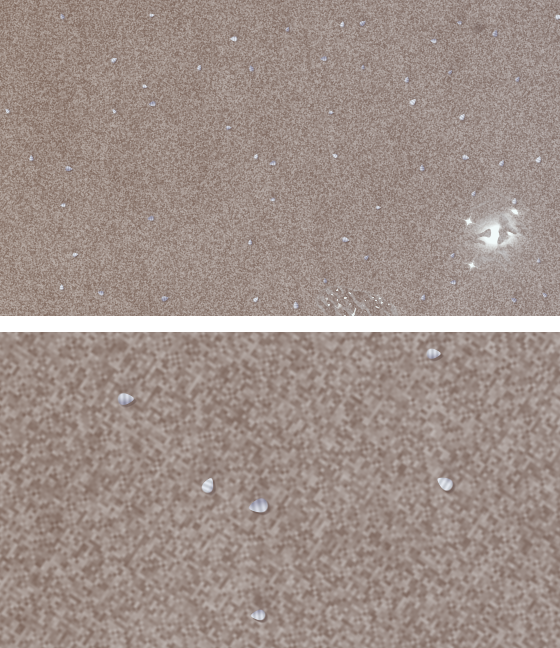
Top, the full canvas; bottom, a detail of the centre.
A Shadertoy shader for this texture:

```glsl
// Grainy wet sand scattered with small pale shells, a sun glare and a glinting film of water.

const vec3 SAND_DARK = vec3(0.495, 0.410, 0.372);
const vec3 SAND_LIGHT = vec3(0.732, 0.696, 0.680);
const vec3 SHELL_WHITE = vec3(0.85, 0.87, 0.90);
const vec3 SHELL_LILAC = vec3(0.61, 0.61, 0.69);
const vec3 SHADOW = vec3(0.40, 0.32, 0.30);
const vec3 SHEEN = vec3(0.77, 0.78, 0.79);
const vec3 GLINT = vec3(0.95, 0.98, 0.98);

float hash(vec2 p) {
    vec3 q = fract(vec3(p.xyx) * 0.1031);
    q += dot(q, q.yzx + 33.33);
    return fract((q.x + q.y) * q.z);
}

float noise(vec2 p) {
    vec2 i = floor(p), f = fract(p);
    f = f * f * (3.0 - 2.0 * f);
    return mix(mix(hash(i), hash(i + vec2(1, 0)), f.x),
               mix(hash(i + vec2(0, 1)), hash(i + vec2(1, 1)), f.x), f.y);
}

vec2 rotate(vec2 p, float a) {
    float c = cos(a), s = sin(a);
    return vec2(c * p.x - s * p.y, s * p.x + c * p.y);
}

float cover(float d, float soft) {
    return 1.0 - smoothstep(-soft, soft, d);
}

float blob(vec2 p, float radius) {
    return exp(-dot(p, p) / (radius * radius));
}

// Fine grains over faint upright streaks, paler toward the lower right
vec3 sand(vec2 p) {
    vec2 g = rotate(p, 0.6) + 7.0;
    float grain = (noise(g * 270.0) - 0.5) * 0.82 + (noise(g * 135.0) - 0.5) * 0.22;
    float streak = noise(rotate(p, -0.12) * vec2(26.0, 5.0) + 40.0) - 0.5;
    float patches = noise(p * 5.0 + 11.0) - 0.5;
    float slope = (p.x - 0.9) * 0.05 - (p.y - 0.5) * 0.06;
    vec3 col = mix(SAND_DARK, SAND_LIGHT, 0.5 + grain + streak * 0.09 + patches * 0.06 + slope);
    return col + vec3(-0.006, 0.0, 0.010) * (p.x - 0.9);
}

// Tapered egg outline, narrow toward positive y
float shellDistance(vec2 q, float size) {
    float taper = 1.0 - 0.42 * clamp(q.y / size, -1.0, 1.0);
    return length(vec2(q.x / taper, q.y * 0.68)) - size * 0.68;
}

// At most one shell in each cell of a jittered grid
vec3 addShells(vec3 col, vec2 p, float cell, float px) {
    vec2 id = floor(p / cell);
    if (hash(id + 3.7) > 0.64) return col;
    vec2 jitter = vec2(hash(id + 17.3), hash(id + 51.9));
    vec2 q = p - (id + 0.16 + 0.68 * jitter) * cell;
    float size = mix(0.0070, 0.0112, hash(id + 83.1));
    float turn = (hash(id + 29.5) - 0.5) * 3.6;
    float tint = hash(id + 67.7);
    vec2 local = rotate(q, turn);

    col = mix(col, SHADOW, 0.16 * blob((q - vec2(0.004, 0.012)) * vec2(1.0, 0.7), 0.012));
    float shade = shellDistance(rotate(q + vec2(-0.0025, 0.0025), turn), size);
    col = mix(col, SHADOW, 0.6 * cover(shade, px));
    float side = smoothstep(-0.3, 0.8, local.x / size + 0.6 * (tint - 0.45));
    float ribs = 0.06 * sin(local.y / size * 9.0);
    vec3 shell = mix(SHELL_WHITE, SHELL_LILAC, clamp(side + 0.45 * tint - 0.1, 0.0, 1.0)) + ribs;
    return mix(col, shell, 0.95 * cover(shellDistance(local, size), 0.7 * px));
}

// Bright spot with four thin rays
float star(vec2 p, float size) {
    vec2 q = abs(rotate(p, 0.35));
    float rays = exp(-(q.x + q.y) / size - 12.0 * min(q.x, q.y) / size);
    return blob(p, size * 0.42) + rays;
}

// Hazy halo, rippled streaks and a broken white core
vec3 addGlare(vec3 col, vec2 p, vec2 center) {
    vec2 q = p - center;
    vec2 warp = vec2(noise(p * 18.0), noise(p * 18.0 + 9.0)) - 0.5;
    vec2 flow = rotate(q + warp * 0.035, 0.3 + q.x * 5.0);
    float streaks = smoothstep(0.52, 0.85, noise(flow * vec2(16.0, 62.0) + 20.0));
    float flecks = smoothstep(0.38, 0.66, noise(flow * vec2(44.0, 72.0) + 5.0));
    float halo = blob(q * vec2(1.05, 0.85), 0.105);
    col = mix(col, SHEEN, 0.32 * halo + 0.50 * streaks * halo);
    float core = flecks * blob(rotate(q, -0.25) * vec2(0.8, 1.25), 0.046) * 1.7;
    float upper = blob((q - vec2(0.055, 0.070)) * vec2(0.7, 1.6), 0.018) * (0.4 + flecks);
    float spots = star(q + vec2(0.092, -0.041), 0.022) + star(q + vec2(0.082, 0.098), 0.019);
    return mix(col, GLINT, clamp(core + upper + spots, 0.0, 1.0));
}

// Thin clear film with a pale rim and scattered glints
vec3 addFilm(vec3 col, vec2 p, vec2 center, float px) {
    vec2 q = rotate(p - center, 0.32);
    q.y += 0.012 * (noise(p * 35.0) - 0.5);
    float d = (length(q / vec2(0.135, 0.060)) - 1.0) * 0.060;
    float inside = cover(d, 2.0 * px);
    float rim = cover(abs(d) - 0.0012, 1.5 * px);
    float folds = smoothstep(0.62, 0.86, noise(rotate(q, 0.5) * vec2(38.0, 110.0)));
    float glints = smoothstep(0.76, 0.92, noise(q * vec2(95.0, 120.0) + 60.0));
    col = mix(col, SHADOW, 0.13 * inside);
    col = mix(col, SHEEN, 0.40 * rim + 0.40 * folds * inside);
    return mix(col, GLINT, 0.85 * glints * inside);
}

void mainImage(out vec4 fragColor, in vec2 fragCoord) {
    float px = 1.0 / iResolution.y;
    vec2 p = fragCoord * px;
    vec3 col = sand(p);
    col = mix(col, SHADOW, 0.5 * blob(p - vec2(1.514, 0.912), 0.016));
    col = addShells(col, p, 0.14, px);

    // Faint upright trickle above the film
    vec2 trickle = p - vec2(1.184 + 0.006 * noise(p * 22.0), 0.17);
    float wet = cover(abs(trickle.x) - 0.001, 1.5 * px) * cover(abs(trickle.y) - 0.06, 0.02);
    col = mix(col, SHEEN, 0.55 * wet * noise(p * 60.0));

    col = addFilm(col, p, vec2(1.135, 0.020), px);
    col = addGlare(col, p, vec2(1.575, 0.258));
    fragColor = vec4(clamp(col, 0.0, 1.0), 1.0);
}
```
